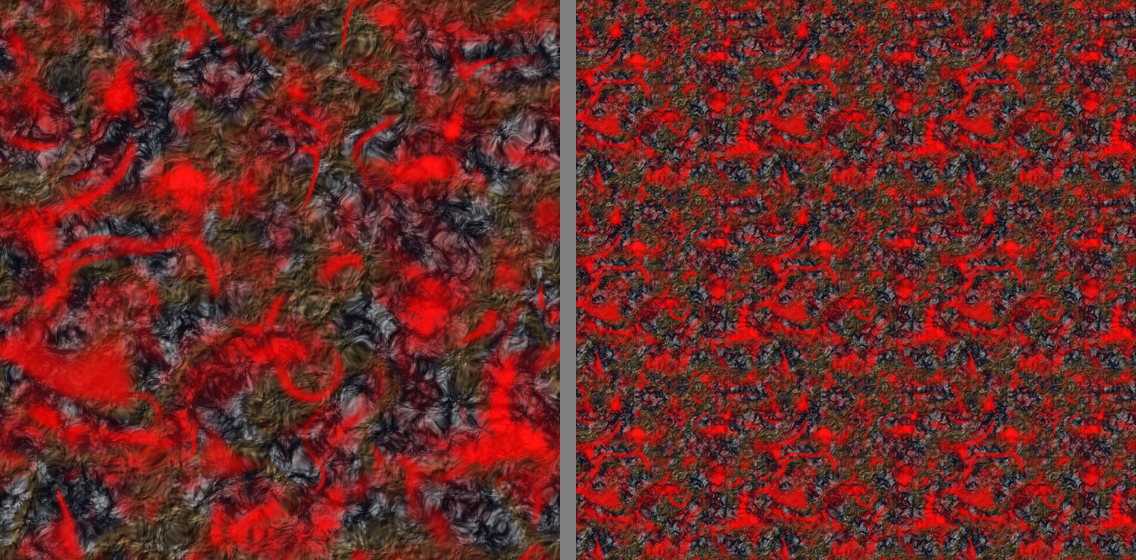
Left: one tile. Right: repeated 3 by 3.
A WebGL 1 fragment shader for this texture:

```glsl
precision highp float;
// Seamless cooling lava: crumpled blue-grey rock, brown ridges and glowing red streaks.

uniform vec2 u_resolution;

#define WARP 0.045
#define HEAT_SCALE 7.0
#define HEAT_GAIN 0.74
#define STREAK_WIDTH 0.12
#define RIDGE_SCALE 6.0
#define RIDGE_RELIEF 5.0
#define CRUMPLE_SCALE 20.0
#define GRAIN_SCALE 40.0
#define EMBOSS 1.5
#define ROCK_DARK vec3(0.05, 0.05, 0.085)
#define ROCK_LIGHT vec3(0.44, 0.45, 0.46)
#define RIDGE_BROWN vec3(0.31, 0.245, 0.155)

// Pseudo-random gradient of a lattice cell, components in -1..1
vec2 cellGradient(vec2 cell, float seed) {
  vec3 q = fract(cell.xyx * vec3(0.1031, 0.1030, 0.0973) + seed * 0.137);
  q += dot(q, q.yzx + 33.33);
  return fract((q.xx + q.yz) * q.zy) * 2.0 - 1.0;
}

float cornerValue(vec2 cell, vec2 corner, vec2 f, float period, float seed) {
  vec2 wrapped = floor(mod(cell + corner + 0.5, period));
  return dot(cellGradient(wrapped, seed), f - corner);
}

// Gradient noise that wraps on the unit square, roughly -1..1
float noise(vec2 p, float period, float seed) {
  vec2 cell = floor(p * period);
  vec2 f = p * period - cell;
  vec2 s = f * f * f * (f * (f * 6.0 - 15.0) + 10.0);
  float low = mix(cornerValue(cell, vec2(0.0, 0.0), f, period, seed),
                  cornerValue(cell, vec2(1.0, 0.0), f, period, seed), s.x);
  float high = mix(cornerValue(cell, vec2(0.0, 1.0), f, period, seed),
                   cornerValue(cell, vec2(1.0, 1.0), f, period, seed), s.x);
  return 1.9 * mix(low, high, s.y);
}

vec2 noise2(vec2 p, float period, float seed) {
  return vec2(noise(p, period, seed), noise(p, period, seed + 1.0));
}

float fbm(vec2 p, float period, float seed) {
  float sum = 0.0;
  float amp = 1.0;
  for (int i = 0; i < 3; i++) {
    sum += amp * noise(p, period, seed + float(i));
    period *= 2.0;
    amp *= 0.55;
  }
  return sum;
}

// Sum of folded noise: sharp dark creases between pale lumps
float crumple(vec2 p, float period, float seed) {
  float sum = 0.0;
  float amp = 1.0;
  for (int i = 0; i < 4; i++) {
    sum += amp * abs(noise(p, period, seed + float(i)));
    period *= 2.0;
    amp *= 0.75;
  }
  return sum;
}

float ridgeDistance(vec2 p) {
  return abs(noise(p, RIDGE_SCALE, 20.0));
}

// Thin glowing curves, broken up by a mask
float streak(vec2 p, float period, float seed) {
  float line = noise(p, period, seed) / STREAK_WIDTH;
  float mask = smoothstep(0.1, 0.6, noise(p, period + 1.0, seed + 1.0));
  return exp(-line * line) * mask;
}

void main() {
  vec2 uv = gl_FragCoord.xy / u_resolution;
  vec2 p = uv + WARP * noise2(uv, 5.0, 1.0);
  p += 0.25 * WARP * noise2(p, 11.0, 4.0);

  // Finely crumpled rock; the detail bends only a little, so it stays crisp
  vec2 folded = uv + 0.012 * noise2(uv, 22.0, 7.0);
  float lumps = smoothstep(0.25, 1.45, crumple(folded, CRUMPLE_SCALE, 40.0));
  float tone = 1.0 + 0.4 * noise(p, 11.0, 50.0);
  vec3 rock = mix(ROCK_DARK, ROCK_LIGHT, clamp(lumps * tone, 0.0, 1.0));

  // Brown ridges, embossed by light from the upper left
  float ridgeGap = ridgeDistance(p);
  float ridge = 1.0 - smoothstep(0.06, 0.32, ridgeGap + 0.2 * (lumps - 0.3));
  vec2 toLight = vec2(-0.0018, 0.0022);
  float slope = fbm(folded, GRAIN_SCALE, 30.0) - fbm(folded + toLight, GRAIN_SCALE, 30.0);
  slope += RIDGE_RELIEF * (ridgeDistance(p + toLight) - ridgeGap);
  float light = clamp(1.0 + EMBOSS * slope, 0.35, 1.6);
  vec3 brown = RIDGE_BROWN * light * (0.72 + 0.6 * lumps);
  vec3 color = mix(rock * mix(1.0, light, 0.7), brown, ridge * 0.9);

  // Soft red haze, solid molten pools and bright streaks
  float warmth = fbm(p, HEAT_SCALE, 60.0);
  float haze = HEAT_GAIN * smoothstep(-0.5, 1.1, warmth);
  haze *= (1.0 - 0.3 * ridge) * (0.72 + 0.75 * lumps);
  float pool = smoothstep(0.5, 1.0, warmth + 0.15 * noise(p, 14.0, 70.0));
  float glow = max(streak(p, 6.0, 80.0), streak(p, 9.0, 90.0));
  float heat = 1.0 - (1.0 - min(haze, 1.0)) * (1.0 - 0.75 * pool) * (1.0 - 0.8 * glow);
  vec3 molten = mix(vec3(0.93, 0.01, 0.01), vec3(1.0, 0.08, 0.07), pool * lumps + 0.3 * glow);
  color = mix(color, molten, heat);

  gl_FragColor = vec4(color, 1.0);
}
```
